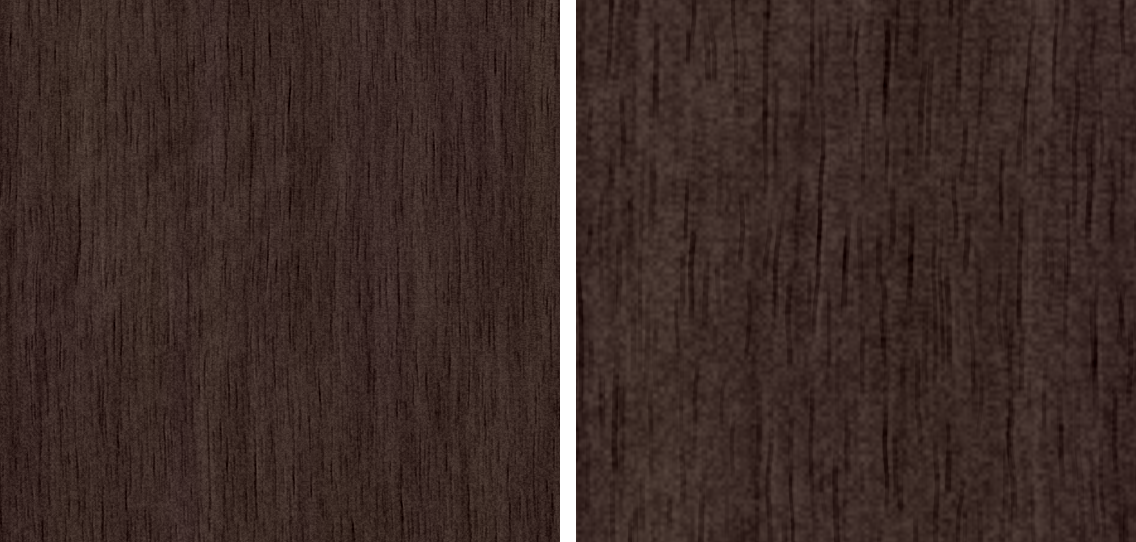
Left, the full canvas; right, a detail of the centre.
Reproduce this texture procedurally as a Shadertoy shader.

```glsl
// Dark brown wood veneer with upright grain: stretched value noise makes the
// streaks, jittered columns of thin dashes make the pores with a lit right
// edge, and fine isotropic noise gives the matte, speckled surface.

float hash(vec2 p) {
    return fract(sin(dot(p, vec2(127.1, 311.7))) * 43758.5453);
}

float noise(vec2 p) {
    vec2 i = floor(p), f = fract(p);
    f = f * f * (3.0 - 2.0 * f);
    return mix(mix(hash(i), hash(i + vec2(1, 0)), f.x),
               mix(hash(i + vec2(0, 1)), hash(i + vec2(1, 1)), f.x), f.y);
}

// Noise centred on zero
float signedNoise(vec2 p) {
    return noise(p) - 0.5;
}

// One pore dash per cell; x is the dark groove, y its bright edge
vec2 pores(vec2 p, float columns, float rows, float seed, float pixel) {
    float column = floor(p.x * columns);
    float y = p.y * rows + 7.0 * hash(vec2(column, seed));
    vec2 cell = vec2(column, floor(y) + seed * 17.0);

    float center = (column + 0.2 + 0.6 * hash(cell + 3.1)) / columns;
    center += 0.003 * signedNoise(vec2(column * 5.3 + seed, p.y * 38.0));
    float d = p.x - center;

    float halfLength = mix(0.15, 0.48, hash(cell + 8.7));
    float along = abs(fract(y) - 0.5) / halfLength;
    float taper = 1.0 - smoothstep(0.55, 1.0, along);
    float strength = taper * mix(0.2, 1.0, hash(cell + 5.9));
    strength *= 0.6 + 0.6 * noise(vec2(column, p.y * 70.0));

    float width = 0.0009 + 0.0008 * hash(cell + 1.3);
    float groove = 1.0 - smoothstep(width - 0.5 * pixel, width + pixel, abs(d));
    float edge = 1.0 - smoothstep(0.0006, 0.0006 + 1.2 * pixel, abs(d - width - 0.002));
    return strength * vec2(groove, edge);
}

void mainImage(out vec4 fragColor, in vec2 fragCoord) {
    float pixel = 1.0 / iResolution.y;
    vec2 p = fragCoord * pixel;

    // Gentle sideways drift of the fibres
    vec2 g = p;
    g.x += 0.022 * signedNoise(p * vec2(2.0, 2.6));
    g.x += 0.005 * signedNoise(p * vec2(14.0, 9.0));

    // Streaks from broad bands down to single fibres
    float tone = 0.030 * signedNoise(g * vec2(6.0, 0.8));
    tone += 0.036 * signedNoise(g * vec2(27.0, 1.5) + 4.0);
    tone += 0.042 * signedNoise(g * vec2(75.0, 4.0) + 9.0);
    tone += 0.045 * signedNoise(g * vec2(170.0, 13.0) + 2.0);

    // Faint slanted ray flecks, strongest left of the middle
    vec2 slanted = vec2(0.8 * p.x + 0.6 * p.y, 0.8 * p.y - 0.6 * p.x);
    float fleckZone = 1.0 - smoothstep(0.15, 0.5, distance(p, vec2(0.33, 0.55)));
    tone += 0.035 * fleckZone * signedNoise(slanted * vec2(11.0, 45.0));

    // Pores, from sparse long ones to dense short ones
    for (int i = 0; i < 4; i++) {
        float k = float(i);
        vec2 pore = pores(g, 25.0 + 15.0 * k, 5.0 + 3.0 * k, k + 1.0, pixel);
        tone += (0.026 - 0.002 * k) * pore.y - (0.100 - 0.012 * k) * pore.x;
    }

    // Matte speckle
    tone += 0.075 * signedNoise(p * vec2(300.0, 260.0));
    tone += 0.070 * signedNoise(p * 430.0 + 31.0);

    // Warm brown, with a slightly purple tint in places
    float purpleTint = noise(g * vec2(18.0, 2.5) + 20.0);
    vec3 brown = mix(vec3(0.246, 0.181, 0.154), vec3(0.240, 0.168, 0.158), purpleTint);
    fragColor = vec4(brown + tone * vec3(1.0, 0.98, 0.92), 1.0);
}
```
